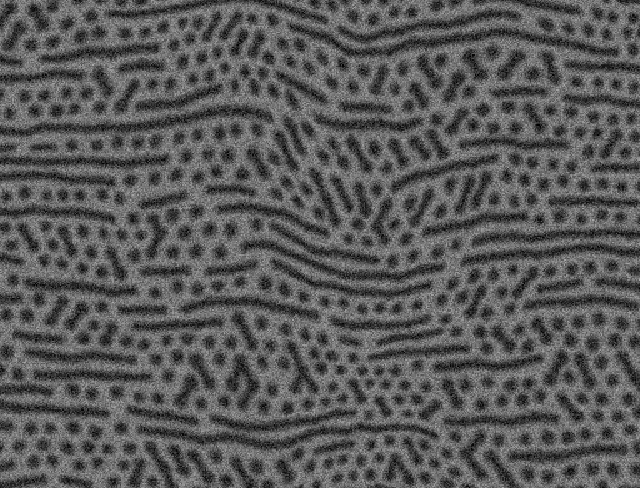
Write a WebGL 2 fragment shader that draws this pattern.

```glsl
#version 300 es
precision highp float;
precision highp int;

#define CELLS 31.0        // spots across the canvas width
#define GRAINS 512.0      // film grains across the canvas width
#define DOT_RADIUS 0.285
#define WORM_RADIUS 0.205
#define EDGE_SOFTNESS 0.21
#define JITTER 0.26
#define ROW_WORMS 0.43    // share of row blocks that join into worms
#define SLANT_WORMS 0.24  // share of free spots joined diagonally
#define GRAIN_CONTRAST 0.072
#define DARK 0.165
#define LIGHT 0.470

uniform vec2 u_resolution;
out vec4 fragColor;

const float ROW_HEIGHT = 0.866;
const float BLEND = 0.045;

float hash(vec2 cell, uint seed) {
    uvec2 c = uvec2(ivec2(cell));
    uint h = c.x * 1597u + c.y * 51749u + seed * 7919u;
    h = (h ^ (h >> 16)) * 73244475u;
    h = (h ^ (h >> 15)) * 73244475u;
    h ^= h >> 16;
    return float(h >> 8) / 16777216.0;
}

float valueNoise(vec2 p, uint seed) {
    vec2 i = floor(p);
    vec2 f = fract(p);
    f = f * f * (3.0 - 2.0 * f);
    float low = mix(hash(i, seed), hash(i + vec2(1, 0), seed), f.x);
    float high = mix(hash(i + vec2(0, 1), seed), hash(i + vec2(1, 1), seed), f.x);
    return 2.0 * mix(low, high, f.y) - 1.0;
}

// Jittered site of a triangular lattice
vec2 site(vec2 id) {
    vec2 offset = vec2(hash(id, 1u), hash(id, 2u)) - 0.5;
    return vec2(id.x + 0.5 * id.y, id.y * ROW_HEIGHT) + JITTER * offset;
}

// Does this site join its right-hand neighbour?
bool rowBond(vec2 id) {
    float shift = floor(6.0 * hash(vec2(id.y, 0.0), 3u));
    // Undo the lattice slant so that blocks stay unaligned between rows
    vec2 block = vec2(floor((id.x + shift) / 5.0), id.y);
    return hash(block, 4u) < ROW_WORMS && hash(id, 5u) > 0.10;
}

bool isFree(vec2 id) {
    return !rowBond(id) && !rowBond(id - vec2(1, 0));
}

float segmentDistance(vec2 p, vec2 a, vec2 b) {
    vec2 ab = b - a;
    float t = clamp(dot(p - a, ab) / dot(ab, ab), 0.0, 1.0);
    return length(p - a - ab * t);
}

float blendWeight(float d) {
    return exp(-d / BLEND);
}

// Signed distance to the spots and worms, smoothly merged
float spotsAndWorms(vec2 p) {
    float row = round(p.y / ROW_HEIGHT);
    vec2 base = vec2(round(p.x - 0.5 * row), row);
    float total = 1e-30;
    for (int j = -2; j <= 2; j++)
    for (int i = -2; i <= 2; i++) {
        vec2 id = base + vec2(i, j);
        vec2 a = site(id);
        if (rowBond(id)) {
            vec2 b = site(id + vec2(1, 0));
            total += blendWeight(segmentDistance(p, a, b) - WORM_RADIUS);
        }
        if (!isFree(id)) continue;
        float radius = DOT_RADIUS + 0.06 * (hash(id, 6u) - 0.5);
        total += blendWeight(length(p - a) - radius);
        vec2 upper = id + vec2(hash(id, 7u) < 0.5 ? 0 : -1, 1);
        if (hash(id, 8u) < SLANT_WORMS && isFree(upper))
            total += blendWeight(segmentDistance(p, a, site(upper)) - WORM_RADIUS);
    }
    return -BLEND * log(total);
}

// Roughly bell-shaped noise with unit deviation
float filmGrain(vec2 cell) {
    float sum = hash(cell, 20u) + hash(cell, 21u) + hash(cell, 22u);
    return 2.0 * (sum - 1.5);
}

void main() {
    vec2 uv = gl_FragCoord.xy / u_resolution.x;
    vec2 p = uv * CELLS;

    // Bend the rows into waves
    vec2 bend = vec2(0.6 * valueNoise(p / 7.0, 10u),
                     1.25 * valueNoise(p / vec2(6.0, 11.0), 11u));
    bend.y += 0.18 * valueNoise(p / 2.2, 12u);

    // Soft dark shapes under grain
    float d = spotsAndWorms(p + bend);
    float tone = mix(DARK, LIGHT, smoothstep(-EDGE_SOFTNESS, EDGE_SOFTNESS, d));
    tone += GRAIN_CONTRAST * filmGrain(floor(uv * GRAINS));
    fragColor = vec4(vec3(clamp(tone, 0.0, 1.0)), 1.0);
}
```
